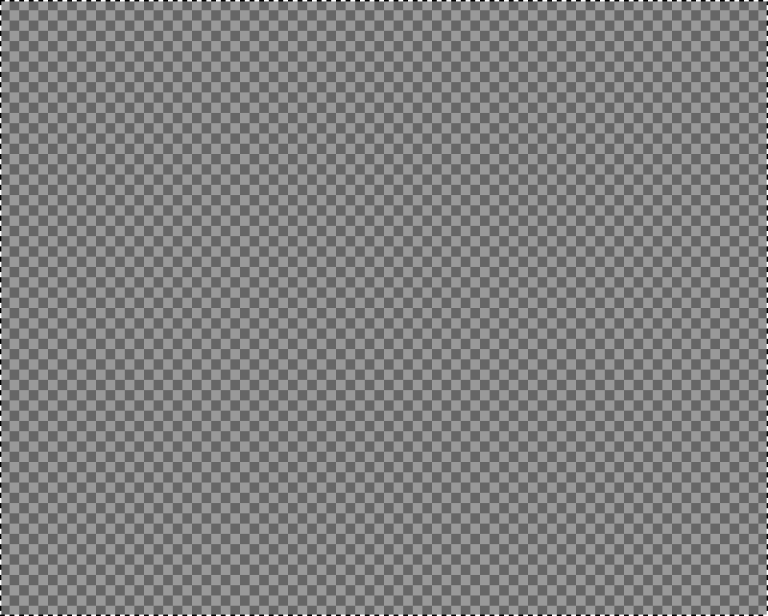
Give the GLSL for this pattern, as a Shadertoy shader.

```glsl
// Two-tone grey checkerboard framed by a thin black and white dashed border.
// Checks and dashes are square waves, box-filtered over one pixel
// so that every edge stays smooth at any canvas size.

#define CHECKS vec2(80.0, 60.0)   // checks across and down
#define DARK_GREY 0.40
#define LIGHT_GREY 0.60
#define BORDER_WIDTH 0.14         // in checks
#define DASHES_PER_CHECK 2.0

// Square wave of period 2: +1 on [0,1], -1 on [1,2], softened over filterWidth
vec2 squareWave(vec2 t, vec2 filterWidth) {
    vec2 edgeDistance = 0.5 - abs(mod(t + 0.5, 2.0) - 1.0);
    return clamp(2.0 * edgeDistance / filterWidth, -1.0, 1.0);
}

void mainImage(out vec4 fragColor, in vec2 fragCoord) {
    // Position in checks, counted from the upper left corner
    vec2 uv = fragCoord / iResolution.xy;
    vec2 pos = vec2(uv.x, 1.0 - uv.y) * CHECKS;
    vec2 pixel = CHECKS / iResolution.xy;

    // Checkerboard: the product of both waves alternates in each direction
    vec2 wave = squareWave(pos, pixel);
    float grey = mix(DARK_GREY, LIGHT_GREY, 0.5 + 0.5 * wave.x * wave.y);

    // Dashed border: x covers the left and right sides, y the top and bottom
    vec2 inset = min(pos, CHECKS - pos);
    vec2 side = clamp((BORDER_WIDTH - inset) / pixel + 0.5, 0.0, 1.0);
    vec2 dash = 0.5 - 0.5 * squareWave(pos * DASHES_PER_CHECK, pixel * DASHES_PER_CHECK);
    grey = mix(grey, dash.y, side.x);
    grey = mix(grey, dash.x, side.y);

    fragColor = vec4(vec3(grey), 1.0);
}
```
